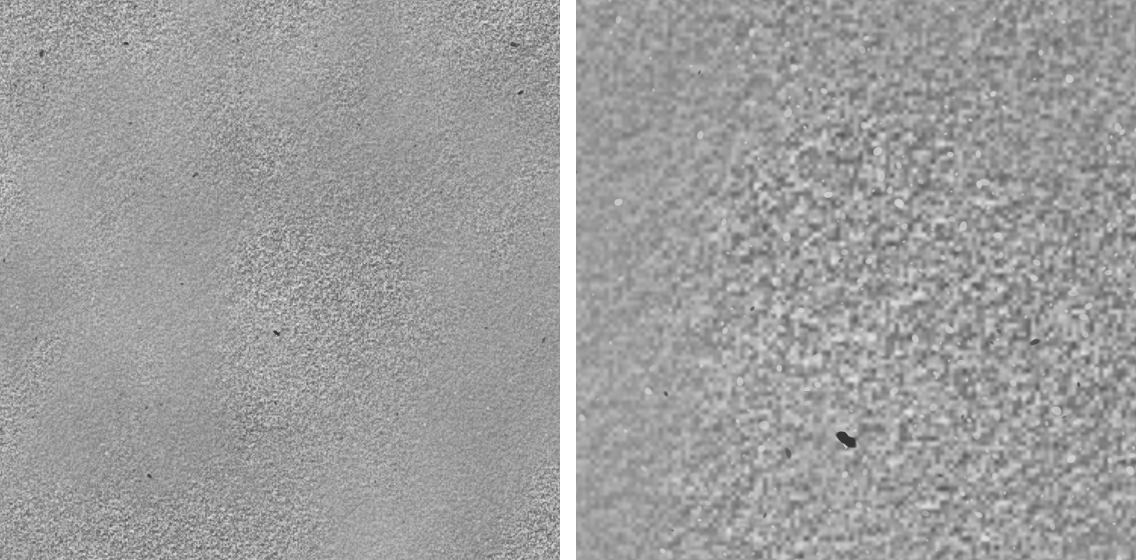
Left, the full canvas; right, a detail of the centre.
This texture is drawn by a Shadertoy shader. Its source:

```glsl
const float BASE_GREY = 0.618;
const float CLOUD_TONE = 0.11;
const float CLOUD_SCALE = 4.5;
const float FINE_SCALE = 370.0;
const float FINE_CONTRAST = 0.23;
const float RELIEF_SCALE = 200.0;
const float RELIEF_CONTRAST = 0.16;
const vec2 TO_LIGHT = vec2(-0.25, 0.6);
const float SPECK_GREY = 0.86;
const float PIT_GREY = 0.24;
const float HOLE_GREY = 0.17;
const float LIP_GREY = 0.82;
const float SCRATCH_GREY = 0.42;

// Integer hash giving two values in 0..1
vec2 hash2(vec2 cell, uint seed) {
    uvec2 v = uvec2(ivec2(cell)) + uvec2(seed * 747796405u, seed * 277803737u);
    v = v * 1664525u + 1013904223u;
    v.x += v.y * 1664525u;
    v.y += v.x * 1664525u;
    v ^= v >> 16u;
    v.x += v.y * 1664525u;
    v.y += v.x * 1664525u;
    v ^= v >> 16u;
    return vec2(v >> 8u) / 16777216.0;
}

float noise(vec2 p, uint seed) {
    vec2 i = floor(p), f = fract(p);
    f = f * f * (3.0 - 2.0 * f);
    float low = mix(hash2(i, seed).x, hash2(i + vec2(1, 0), seed).x, f.x);
    float high = mix(hash2(i + vec2(0, 1), seed).x, hash2(i + vec2(1, 1), seed).x, f.x);
    return mix(low, high, f.y);
}

float fbm(vec2 p, uint seed) {
    float sum = 0.0, weight = 0.533;
    for (uint octave = 0u; octave < 4u; octave++) {
        sum += weight * noise(p, seed + octave);
        p = mat2(1.6, 1.2, -1.2, 1.6) * p;
        weight *= 0.5;
    }
    return sum;
}

// Coverage of ragged, randomly turned ellipses; share is the odds per cell
float scatter(vec2 p, float cells, float share, vec2 radii, float aspect, uint seed) {
    vec2 home = floor(p * cells);
    float pixel = 1.0 / iResolution.y;
    float ragged = 0.6 + 0.8 * noise(p * 260.0, seed + 7u);
    float cover = 0.0;
    for (int y = -1; y <= 1; y++) {
        for (int x = -1; x <= 1; x++) {
            vec2 cell = home + vec2(x, y);
            vec2 pick = hash2(cell, seed);
            if (pick.x > share) continue;
            vec2 d = p - (cell + hash2(cell, seed + 1u)) / cells;
            vec2 shape = hash2(cell, seed + 2u);
            float angle = 6.2832 * pick.y;
            float c = cos(angle), s = sin(angle);
            d = mat2(c, -s, s, c) * d;
            float radius = mix(radii.x, radii.y, shape.x * shape.x) * ragged;
            float edge = (length(d / vec2(1.0, aspect)) - radius) * aspect;
            float strength = mix(0.55, 1.0, shape.y);
            cover = max(cover, strength * (1.0 - smoothstep(-pixel, pixel, edge)));
        }
    }
    return cover;
}

void mainImage(out vec4 fragColor, in vec2 fragCoord) {
    vec2 p = fragCoord / iResolution.y;

    // Broad clouds of tone and patches of smooth or rough surface
    float cloud = fbm(p * CLOUD_SCALE, 11u) - 0.5;
    float patches = fbm(p * vec2(6.0, 4.0), 23u);
    float rough = mix(0.6, 1.4, smoothstep(0.28, 0.72, patches));
    float grey = BASE_GREY + CLOUD_TONE * cloud;

    // Fine sand grain and relief lit from above
    float fine = noise(p * FINE_SCALE, 31u) - 0.5;
    vec2 q = p * RELIEF_SCALE;
    float relief = noise(q, 37u) - noise(q + TO_LIGHT, 37u);
    grey += rough * (FINE_CONTRAST * fine + RELIEF_CONTRAST * relief);

    // Pale sand specks, denser on rough patches
    float specks = scatter(p, 95.0, 0.24 * rough * rough, vec2(0.0008, 0.0028), 0.75, 41u);
    grey = mix(grey, SPECK_GREY, 0.8 * specks);

    // Hairline scratches
    float scratches = scatter(p, 6.0, 0.12, vec2(0.010, 0.025), 0.06, 53u);
    grey = mix(grey, SCRATCH_GREY, 0.6 * scratches);

    // Small pits, and rare larger holes with a pale lip
    float pits = scatter(p, 60.0, 0.05 * rough, vec2(0.0009, 0.0032), 0.6, 61u);
    grey = mix(grey, PIT_GREY, 0.85 * pits);
    vec2 holeRadii = vec2(0.003, 0.008);
    float lip = scatter(p - vec2(-0.001, 0.004), 10.0, 0.1, holeRadii, 0.55, 71u);
    float holes = scatter(p, 10.0, 0.1, holeRadii, 0.55, 71u);
    grey = mix(grey, LIP_GREY, 0.5 * lip);
    grey = mix(grey, HOLE_GREY, holes);

    fragColor = vec4(vec3(clamp(grey, 0.0, 1.0)), 1.0);
}
```
